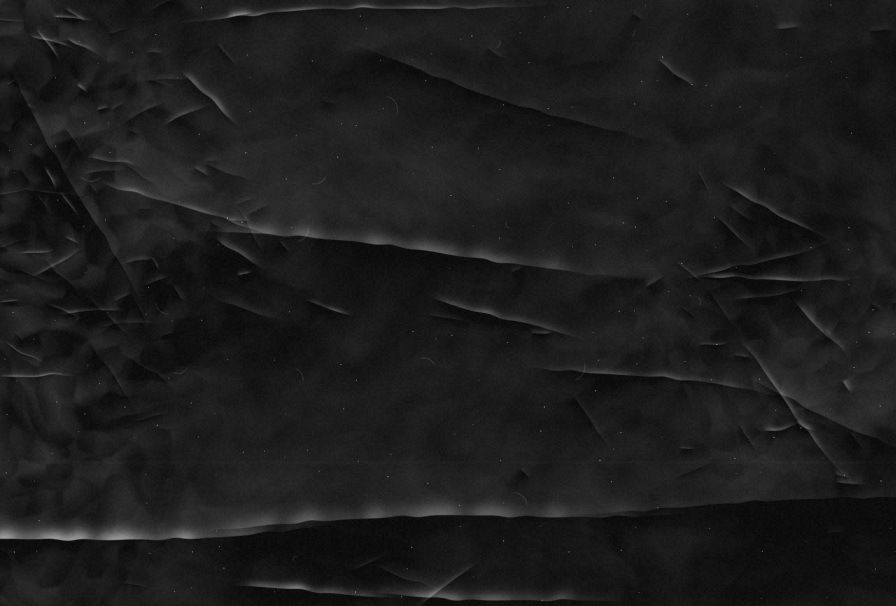
A Shadertoy shader for this texture:

```glsl
// Crumpled black plastic foil with long glossy creases, small wrinkles and dust.

float hash(vec2 p) {
    vec3 q = fract(p.xyx * vec3(.1031, .1030, .0973));
    q += dot(q, q.yzx + 33.33);
    return fract((q.x + q.y) * q.z);
}

vec2 hash2(vec2 p) {
    return vec2(hash(p), hash(p + 57.3));
}

// Broad, slightly tilted undulations from layered, skewed sines
float softFolds(vec2 p) {
    float sum = 0., amp = 1., freq = 8.;
    for (int i = 0; i < 7; i++) {
        float k = float(i);
        float phase = p.y * freq + 1.8 * sin(p.x * freq * .4 + k * 2.1) + k * 1.7;
        sum += amp * sin(phase + .9 * sin(phase)) * (.65 + .5 * sin(p.x * freq * .6 + k * 4.));
        p = mat2(.96, -.28, .28, .96) * p + .03 * sin(p.yx * 9. + k);
        if (i > 2) p = mat2(.8, .6, -.6, .8) * p;
        freq *= 1.6;
        amp *= .72;
    }
    return sum;
}

// Cellular facets, each tilted in its own direction, blended at their borders
float facets(vec2 p) {
    vec2 cell = floor(p);
    float sum = 0., total = .0001;
    for (int y = -1; y <= 1; y++)
    for (int x = -1; x <= 1; x++) {
        vec2 c = cell + vec2(x, y);
        vec2 r = p - c - hash2(c);
        float weight = exp(-22. * dot(r, r)), tilt = 6.283 * hash(c + 8.);
        sum += weight * dot(r, vec2(cos(tilt), sin(tilt)));
        total += weight;
    }
    return sum / total;
}

// Fold from a to b: sheen on its left-hand side, shadow on the other
float crease(vec2 p, vec2 a, vec2 b, float width, float sheen, float shade) {
    float len = distance(a, b);
    vec2 along = (b - a) / len, r = p - a;
    float s = dot(r, along), t = s / len;
    float d = dot(r, vec2(-along.y, along.x));
    d += len * .01 * sin(t * 6. + a.x * 9.) + .0015 * sin(s * 50. + 2. * sin(s * 37. + a.y * 40.));
    float taper = smoothstep(0., .25, t) * (1. - smoothstep(.55, 1., t));
    float patchy = .72 + .28 * sin(s * 23. + 2. * sin(s * 41. + a.x * 20.));
    float side = smoothstep(-.0015, .0015, d);
    float above = max(d, 0.) / width;
    float lit = side * (.75 * exp(-above * above) + .25 * exp(-above * .5));
    float dark = (1. - side) * exp(min(d, 0.) / (width * 2.5));
    return taper * (sheen * patchy * lit - shade * dark);
}

float longCreases(vec2 p) {
    float v = 0.;
    // Bottom fold
    v += crease(p, vec2(-.3, .088), vec2(.58, .135), .016, .52, .05);
    v += crease(p, vec2(.3, .122), vec2(1.2, .165), .019, .26, .05);
    v += crease(p, vec2(.9, .155), vec2(1.8, .182), .012, .05, .07);
    v += crease(p, vec2(.38, .033), vec2(.68, .012), .009, .42, .05);
    v += crease(p, vec2(.6, .02), vec2(1.05, .004), .012, .3, .04);
    // Long diagonal through the middle
    v += crease(p, vec2(.14, .71), vec2(.48, .6), .006, .24, .05);
    v += crease(p, vec2(.3, .622), vec2(1.1, .543), .015, .28, .06);
    v += crease(p, vec2(.7, .515), vec2(.98, .43), .008, .26, .1);
    v += crease(p, vec2(.86, .4), vec2(1.33, .345), .007, .18, .08);
    // Upper sheet and left edge
    v += crease(p, vec2(.55, .93), vec2(1.15, .74), .014, .04, .07);
    v += crease(p, vec2(.27, .963), vec2(.95, 1.), .005, .3, .04);
    v += crease(p, vec2(.0, .92), vec2(.26, .44), .009, .08, .06);
    // Star of folds on the right
    v += crease(p, vec2(1.12, .535), vec2(1.38, .6), .006, .14, .09);
    v += crease(p, vec2(1.12, .54), vec2(1.44, .54), .006, .28, .04);
    v += crease(p, vec2(1.18, .7), vec2(1.38, .6), .006, .2, .08);
    v += crease(p, vec2(1.21, .45), vec2(1.42, .18), .006, .2, .05);
    v += crease(p, vec2(1.22, .38), vec2(1.55, .23), .012, .06, .07);
    return v;
}

// Short wrinkles, crowded at the left and right
float wrinkles(vec2 p) {
    float v = 0.;
    for (int i = 0; i < 110; i++) {
        vec2 h = hash2(vec2(i, 3)), g = hash2(vec2(i, 19));
        vec2 at = h * vec2(1.5, 1.);
        if (i < 60) at = vec2(.43 * h.x, .36 + .62 * h.y);
        else if (i < 80) at = vec2(1.1 + .35 * h.x, .15 + .55 * h.y);
        float turn = mix(-1.1, .6, g.x);
        vec2 reach = vec2(cos(turn), sin(turn)) * mix(.025, .15, g.y * g.y);
        float sheen = .04 + .26 * pow(hash(at), 3.);
        v += crease(p, at - reach * .5, at + reach * .5, .002 + .007 * h.x, sheen, .05);
    }
    return v;
}

// Specks and a few thin curled hairs
float dust(vec2 p) {
    vec2 id = floor(p * 26.), r = fract(p * 26.) - .2 - .6 * hash2(id);
    float v = step(.68, hash(id + 5.)) * (1. - smoothstep(.01, .05, length(r))) * .3 * hash(id + 9.);
    id = floor(p * 9.);
    r = fract(p * 9.) - .3 - .4 * hash2(id + 31.);
    float ring = 1. - smoothstep(.004, .016, abs(length(r) - .07 - .15 * hash(id)));
    float arc = smoothstep(.6, .9, cos(atan(r.y, r.x) - 6.283 * hash(id + 2.)));
    return v + step(.85, hash(id + 7.)) * ring * arc * .07;
}

void mainImage(out vec4 fragColor, in vec2 fragCoord) {
    vec2 p = fragCoord / iResolution.y;
    vec2 warped = p + .02 * sin(p.yx * 17. + 2. * sin(p * 11.));
    float crumple = 1. - smoothstep(.1, .5, p.x + .25 * abs(p.y - .55));
    crumple += .5 * (1. - smoothstep(.1, .4, distance(p, vec2(1.3, .45))));

    float v = .111 + .027 * softFolds(p);
    v += (.035 + .06 * crumple) * facets(warped * vec2(6., 12.));
    v += (.015 + .07 * crumple) * facets(warped.yx * 24.);
    v -= .02 * (1. - smoothstep(.0, .02, p.y - .106 - .043 * p.x));
    v = max(v, .06) + longCreases(p) + wrinkles(p);
    v = max(v, .05);

    // Dust, a faint scan line and fine grain
    v += dust(p) + .012 * (1. - smoothstep(.001, .003, abs(p.y - .237)));
    v += .022 * (hash(floor(p * 346.)) - .5);
    fragColor = vec4(vec3(v), 1.);
}
```
